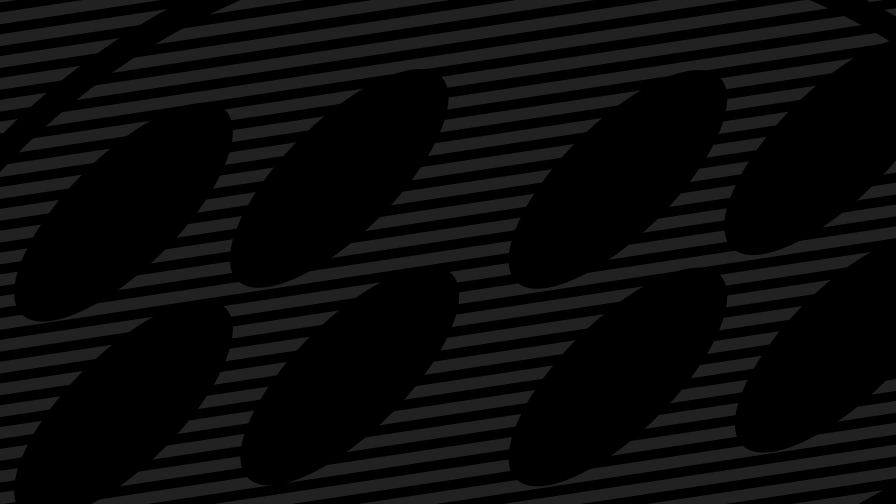
Reproduce this pattern procedurally as a Shadertoy shader.

```glsl
// Black slanted ellipses, four across and two down, over thin rising grey stripes with dark arcs at two corners.

// Coverage of a shape from its signed distance, smoothed over one pixel.
float coverage(float dist) {
    return clamp(0.5 - dist * iResolution.y, 0.0, 1.0);
}

// Approximate signed distance to an ellipse with the given semi-axes.
float ellipseDistance(vec2 p, vec2 radii) {
    float k = length(p / radii);
    return k * (k - 1.0) / max(length(p / (radii * radii)), 1e-4);
}

// Signed distance to a ring around the origin.
float ringDistance(vec2 p, float radius, float halfWidth) {
    return abs(length(p) - radius) - halfWidth;
}

// Signed distance to evenly spaced lines that rise to the right.
float stripeDistance(vec2 p) {
    float slope = 0.151;
    float period = 0.0433;
    float phase = fract((p.y - slope * p.x - 0.314) / period + 0.5) - 0.5;
    return (abs(phase) - 0.27) * period / sqrt(1.0 + slope * slope);
}

void mainImage(out vec4 fragColor, in vec2 fragCoord) {
    // Canvas height is one unit.
    vec2 p = fragCoord / iResolution.y;
    float cover = 0.0;

    // Ellipses: columns come in pairs, each pair a step higher.
    for (int row = 0; row < 2; row++) {
        for (int column = 0; column < 4; column++) {
            float pair = float(column / 2);
            float second = float(column % 2);
            float down = float(row);
            vec2 center = vec2(0.245, 0.579)
                + pair * vec2(0.981, 0.065)
                + second * vec2(0.428, 0.067)
                + down * vec2(0.021 * second, -0.392);
            vec2 q = p - center;
            vec2 tilted = vec2(q.x + q.y, q.y - q.x) * 0.7071;
            cover = max(cover, coverage(ellipseDistance(tilted, vec2(0.286, 0.111))));
        }
    }

    // Broad arcs crossing the upper left and lower right corners.
    for (int i = 0; i < 2; i++) {
        vec2 center = vec2(1.042, -0.294) + float(i) * vec2(1.396, -0.968);
        cover = max(cover, coverage(ringDistance(p - center, 1.436, 0.0243)));
    }

    float stripe = coverage(stripeDistance(p));
    fragColor = vec4(vec3(0.13) * stripe * (1.0 - cover), 1.0);
}
```
